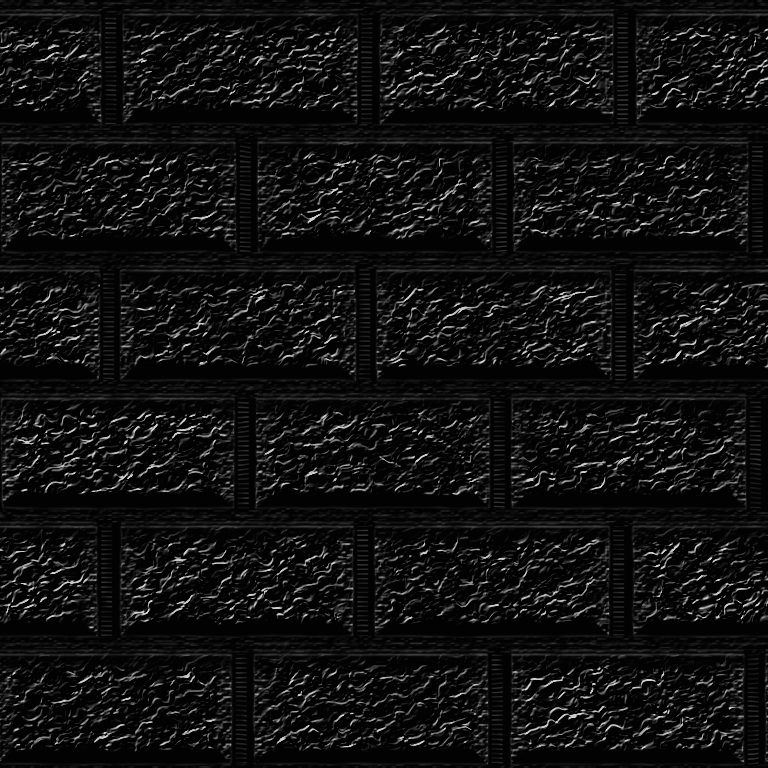
Give the GLSL for this texture map, as a Shadertoy shader.

```glsl
#define ROWS 6.0
#define COLS 3.0
#define ROW_SHIFT 0.03
#define EVEN_JOINT 0.88
#define ODD_JOINT 1.94
#define ROW_DRIFT 0.008
#define LINE_WIDTH 0.009
#define LIGHT_STEP vec2(0.0032, 0.0062)
#define CREST_GAIN 0.68
#define GRAIN 0.42
#define BASE 0.008

float hash(vec2 p) {
    vec3 v = fract(p.xyx * vec3(0.1031, 0.1030, 0.0973));
    v += dot(v, v.yzx + 33.33);
    return fract((v.x + v.y) * v.z);
}

float noise(vec2 p) {
    vec2 i = floor(p), f = fract(p);
    f = f * f * f * (f * (f * 6.0 - 15.0) + 10.0);
    return mix(mix(hash(i), hash(i + vec2(1, 0)), f.x),
               mix(hash(i + vec2(0, 1)), hash(i + vec2(1, 1)), f.x), f.y);
}

// Flat ledges joined by steep, narrow steps
float terrace(float h) {
    return floor(h) + smoothstep(0.28, 0.72, fract(h));
}

// Chipped stone whose ledges climb gently to the right
float rockHeight(vec2 p) {
    p += 0.05 * vec2(noise(p * 11.0 + 3.7), noise(p * 11.0 + 41.3));
    p.y += 0.3 * p.x;
    float broad = noise(p * vec2(8.5, 14.0));
    float chips = noise(p * vec2(19.0, 29.0) + 17.0);
    float grit = noise(p * vec2(38.0, 60.0) + 5.0);
    return terrace(1.8 * broad + 1.1 * chips + 0.25 * grit)
         + 0.3 * terrace(2.0 * chips + 0.4 * grit)
         + GRAIN * grit;
}

// Light grazing downward catches only slopes that face it
float rockLight(vec2 p) {
    return max(rockHeight(p + LIGHT_STEP) - rockHeight(p - LIGHT_STEP) - 0.05, 0.0);
}

float dashLight(vec2 p, vec2 scale) {
    return max(noise((p + LIGHT_STEP) * scale) - noise((p - LIGHT_STEP) * scale), 0.0);
}

float line(float d) {
    d /= LINE_WIDTH;
    return exp(-d * d);
}

void mainImage(out vec4 fragColor, in vec2 fragCoord) {
    vec2 uv = fragCoord / iResolution.xy;
    vec2 p = vec2(uv.x * COLS * 2.0, (1.0 - uv.y) * ROWS);

    // Running bond: each brick is two units wide and one high
    float row = floor(p.y - ROW_SHIFT);
    float x = p.x - (mod(row, 2.0) < 0.5 ? EVEN_JOINT : ODD_JOINT) + ROW_DRIFT * row;
    vec2 brick = vec2(mod(floor(x * 0.5), COLS), mod(row, ROWS));
    vec2 local = vec2(mod(x, 2.0), fract(p.y - ROW_SHIFT));
    float seed = hash(brick + 7.0);
    vec2 rockPos = p + 20.0 * (brick + 1.0);

    // Distances inward from the brick edges
    float wobble = 0.012 * (noise(p * 5.0) - 0.5);
    float left = local.x - 0.08 - 0.02 * seed;
    float right = 1.91 - local.x;
    float side = min(left, right) + wobble;
    float top = local.y - 0.085 + wobble * 0.4;
    float bottom = 0.94 - local.y + wobble;
    float inside = smoothstep(-0.006, 0.006, min(side, min(top, bottom)));

    // Rough face, dim upper bevel, unlit mitred lower bevel
    float ragged = 0.05 * (noise(p * vec2(14.0, 22.0)) - 0.5);
    float lower = smoothstep(-0.012, 0.02, max(bottom - 0.12 + ragged, bottom - side));
    float upper = mix(0.2, 1.0, smoothstep(0.06, 0.15, top + ragged));
    float flank = 1.0 - smoothstep(0.05, 0.14, side + ragged);
    float patches = mix(0.55, 1.25, noise(p * 7.0 + 90.0)) * mix(0.9, 1.1, seed);
    float crest = rockLight(rockPos) * patches * CREST_GAIN;
    float dashes = 0.85 * dashLight(rockPos, vec2(32.0, 46.0));
    float face = mix(crest, 0.3 * crest + dashes, flank);
    float light = face * inside * lower * upper;

    // Thin worn rims around each brick
    float wear = 0.3 + 0.9 * noise(p * vec2(9.0, 3.0) + 60.0);
    float span = smoothstep(-0.01, 0.01, side);
    light += span * wear * (0.21 * line(top) + 0.12 * line(top + 0.033));
    light += span * wear * 0.08 * line(bottom);
    float height = smoothstep(-0.01, 0.01, min(top, bottom));
    float chipped = noise(p * vec2(8.0, 40.0) + 25.0);
    light += height * chipped * 0.12 * line(side);

    // Bed joints: faint broken lines and drawn-out grit
    float bed = min(local.y, 1.0 - local.y);
    float mortar = 1.0 - inside;
    light += 0.11 * line(bed + wobble) * noise(p * vec2(22.0, 4.0));
    light += 0.16 * mortar * (1.0 - height) * dashLight(p, vec2(28.0, 60.0));

    // Upright joints: a narrow ladder of trowel streaks
    float joint = abs(mod(local.x + 1.015, 2.0) - 1.0);
    float ladder = 1.0 - smoothstep(0.035, 0.05, joint);
    float rungs = max(sin(6.2832 * (p.y * 27.0 + 0.5 * noise(p * 6.0))), 0.0);
    light += 0.16 * height * ladder * rungs * (0.3 + noise(p * vec2(15.0, 10.0)));

    fragColor = vec4(vec3(min(BASE + light, 0.8)), 1.0);
}
```
